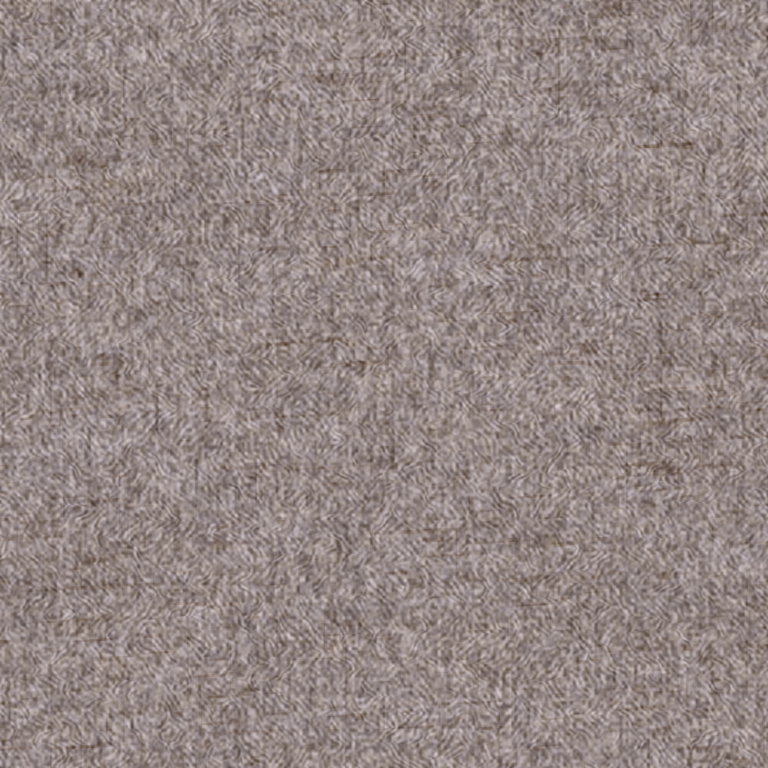
Reproduce this texture procedurally as a three.js fragment shader.

```glsl
varying vec2 vUv;

float hash(vec2 cell) {
  vec3 q = fract(vec3(cell.xyx) * vec3(0.1031, 0.1030, 0.0973));
  q += dot(q, q.yzx + 33.33);
  return fract((q.x + q.y) * q.z);
}

// Smooth value noise, centred on zero
float noise(vec2 p) {
  vec2 cell = floor(p);
  vec2 f = fract(p);
  f = f * f * (3.0 - 2.0 * f);
  float low = mix(hash(cell), hash(cell + vec2(1.0, 0.0)), f.x);
  float high = mix(hash(cell + vec2(0.0, 1.0)), hash(cell + 1.0), f.x);
  return mix(low, high, f.y) - 0.5;
}

// Short broken diagonal stitches that mostly fall to the right
float twill(vec2 p) {
  float wobble = 7.0 * noise(p * 75.0 + 7.0);
  float falling = sin(6.2832 * (92.0 * p.x + 84.0 * p.y) + wobble);
  float rising = sin(6.2832 * (88.0 * p.x - 80.0 * p.y) + wobble);
  float turn = smoothstep(0.06, 0.16, noise(p * vec2(24.0, 48.0) + 19.0));
  float strength = 0.9 + 1.3 * noise(p * 85.0 + 43.0);
  return mix(falling, rising, turn) * strength;
}

// Thin dark weft streaks of two lengths
float slubs(vec2 p) {
  float amount = 0.0;
  for (int i = 0; i < 2; i++) {
    float k = float(i);
    vec2 scale = vec2(14.0 + 16.0 * k, 145.0 + 25.0 * k);
    float streak = noise(p * scale + 61.0 * (k + 1.0));
    float cluster = noise(p * vec2(9.0, 38.0) + 23.0 * k);
    amount += smoothstep(0.29, 0.5, streak + 0.2 * cluster);
  }
  return min(amount, 1.0);
}

void main() {
  // The weft climbs slightly to the right
  vec2 cloth = vec2(vUv.x, vUv.y - 0.06 * vUv.x);

  // Stitches, fibres and upright warp threads
  float tone = 0.052 * twill(vUv);
  tone += 0.23 * noise(vUv * vec2(250.0, 225.0) + 11.0);
  tone += 0.15 * noise(vUv * vec2(215.0, 70.0) + 31.0);
  tone += 0.06 * noise(cloth * vec2(32.0, 175.0) + 53.0);

  // Faint patches along the weft
  tone += 0.04 * noise(cloth * vec2(9.0, 38.0) + 71.0);
  tone += 0.015 * noise(cloth * 4.0 + 83.0);

  // Dark warp gaps, broken up by the stitches
  float gap = smoothstep(0.22, 0.46, noise(vUv * vec2(180.0, 17.0) + 97.0));
  tone -= 0.065 * gap * (0.9 + noise(vUv * vec2(120.0, 190.0) + 113.0));

  // Mauve grey yarn with warm brown showing through the dark gaps
  vec3 color = vec3(0.588, 0.537, 0.529) + tone;
  float warmth = noise(vUv * 140.0 + 131.0) + 0.4 * noise(cloth * vec2(14.0, 60.0) + 151.0);
  color += vec3(0.008, 0.001, -0.035) * warmth;
  color += vec3(-0.02, 0.0, 0.06) * tone;
  color -= vec3(0.06, 0.075, 0.095) * slubs(cloth) * (0.85 + 1.2 * noise(vUv * 170.0));

  gl_FragColor = vec4(clamp(color, 0.0, 1.0), 1.0);
}
```
